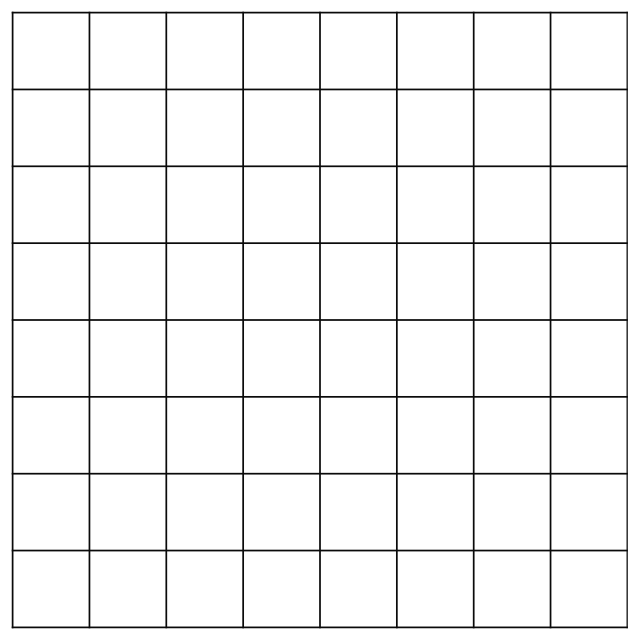
Write a Shadertoy shader that draws this pattern.

```glsl
const float CELLS = 8.0;          // repeats across and down
const float MARGIN = 0.0197;      // canvas edge to outer line centre
const float LINE_WIDTH = 0.0027;
const float RIGHT_TRIM = 0.0007;  // the last vertical line is slightly thinner
const vec3 PAPER = vec3(1.0);
const vec3 INK = vec3(0.04);

// Share of a pixel-wide box around x that lies between lo and hi
float boxCoverage(float x, float lo, float hi, float pixel) {
    float overlap = min(hi, x + 0.5 * pixel) - max(lo, x - 0.5 * pixel);
    return clamp(overlap / pixel, 0.0, 1.0);
}

// Coverage by the nearest of the evenly spaced lines along one axis
float ruledLines(float x, float trim, float pixel) {
    float pitch = (1.0 - 2.0 * MARGIN) / CELLS;
    float index = clamp(round((x - MARGIN) / pitch), 0.0, CELLS);
    float centre = MARGIN + index * pitch;
    float halfWidth = 0.5 * LINE_WIDTH;
    float cut = index == CELLS ? trim : 0.0;
    return boxCoverage(x, centre - halfWidth, centre + halfWidth - cut, pixel);
}

// Coverage of the span that the lines run along
float gridSpan(float x, float trim, float pixel) {
    float outer = MARGIN - 0.5 * LINE_WIDTH;
    return boxCoverage(x, outer, 1.0 - outer - trim, pixel);
}

void mainImage(out vec4 fragColor, in vec2 fragCoord) {
    float pixel = 1.0 / min(iResolution.x, iResolution.y);
    vec2 p = (fragCoord - 0.5 * iResolution.xy) * pixel + 0.5;

    // Vertical and horizontal rules, each ending at the outer frame
    float vertical = ruledLines(p.x, RIGHT_TRIM, pixel) * gridSpan(p.y, 0.0, pixel);
    float horizontal = ruledLines(p.y, 0.0, pixel) * gridSpan(p.x, RIGHT_TRIM, pixel);
    float ink = 1.0 - (1.0 - vertical) * (1.0 - horizontal);

    fragColor = vec4(mix(PAPER, INK, ink), 1.0);
}
```
